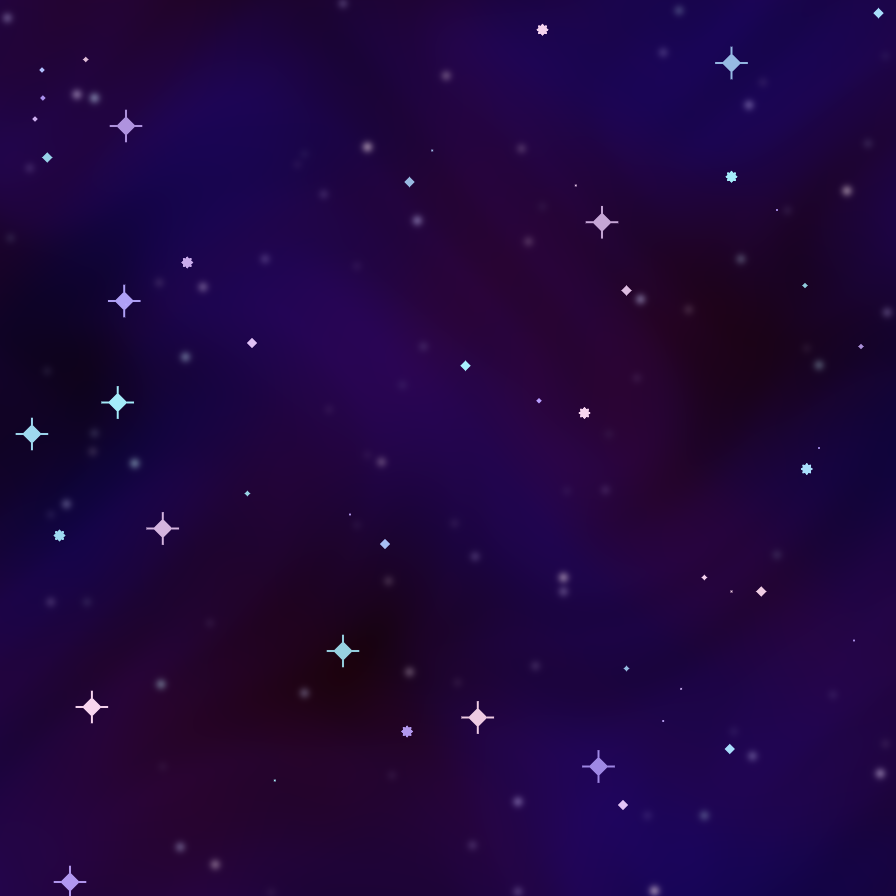
Give the GLSL for this background, as a WebGL 1 fragment shader.

```glsl
precision highp float;
// Violet night-sky nebula with soft distant lights and crisp pastel stars.

uniform vec2 u_resolution;

// Three random values from 0 to 1 for one index
vec3 hash3(float n) {
  return fract(sin(vec3(12.99, 78.23, 39.43) * (n + 1.7)) * 43758.55);
}

// Warped, layered sines, roughly -0.8 to 0.8
float cloud(vec2 p) {
  float sum = 0.0;
  float amp = 0.5;
  for (int i = 0; i < 4; i++) {
    p += 0.7 * sin(p.yx * 1.1 + vec2(1.7, 0.4));
    sum += amp * sin(p.x) * cos(p.y);
    p = mat2(1.2, 1.0, -1.0, 1.2) * p + 2.3;
    amp *= 0.45;
  }
  return sum;
}

// Diamond with four thin spikes
float sparkle(vec2 d) {
  vec2 a = abs(d);
  float body = (a.x + a.y - 0.0108) * 0.707;
  float longSide = max(a.x, a.y);
  float shortSide = min(a.x, a.y);
  float spikes = max(longSide - 0.0182, shortSide - 0.0011);
  return min(body, spikes);
}

// Round blossom with eight small lobes
float blossom(vec2 d) {
  float angle = atan(d.y, d.x + 1e-6);
  return length(d) - 0.0058 - 0.0008 * cos(8.0 * angle);
}

float diamond(vec2 d, float radius) {
  return (abs(d.x) + abs(d.y) - radius) * 0.707;
}

// Pastels between cyan, lavender and pale pink
vec3 pastel(float t) {
  vec3 c = mix(vec3(0.66, 0.95, 1.0), vec3(0.72, 0.62, 1.0), smoothstep(0.1, 0.5, t));
  return mix(c, vec3(1.0, 0.86, 0.94), smoothstep(0.55, 0.95, t));
}

void main() {
  float pixel = 1.0 / u_resolution.y;
  vec2 p = gl_FragCoord.xy * pixel;
  vec2 extent = vec2(u_resolution.x * pixel, 1.0);

  // Nebula: one field for brightness, one from blue to magenta
  float light = cloud(p * 7.0 + vec2(2.0, 5.0));
  float warmth = cloud(p * 6.0 + vec2(13.0, 31.0));
  vec3 color = vec3(0.12, 0.016, 0.23)
             + light * vec3(0.05, 0.008, 0.19)
             + warmth * vec3(0.075, 0.0, -0.045);
  color = max(color, vec3(0.03, 0.0, 0.05));

  // Soft, out-of-focus lights
  for (int i = 0; i < 80; i++) {
    vec3 h = hash3(float(i) + 200.0);
    vec2 d = p - h.xy * extent;
    float strength = 0.04 + 0.42 * h.z * h.z;
    float glow = exp(-dot(d, d) / 0.000038);
    vec3 tint = mix(pastel(fract(h.z * 17.0)), vec3(0.85), 0.4);
    color = mix(color, tint, strength * glow);
  }

  // Crisp stars, from tiny points up to large sparkles
  for (int i = 0; i < 50; i++) {
    float n = float(i);
    vec3 h = hash3(n + 40.0);
    vec2 d = p - h.xy * extent;
    float shape;
    if (i < 11) shape = max(abs(d.x), abs(d.y)) - 0.001;
    else if (i < 21) shape = diamond(d, 0.0031);
    else if (i < 31) shape = diamond(d, 0.0058);
    else if (i < 38) shape = blossom(d);
    else shape = sparkle(d);
    float cover = smoothstep(0.6 * pixel, -0.6 * pixel, shape);
    color = mix(color, pastel(h.z), cover * (0.82 + 0.18 * fract(h.z * 9.0)));
  }

  gl_FragColor = vec4(color, 1.0);
}
```
